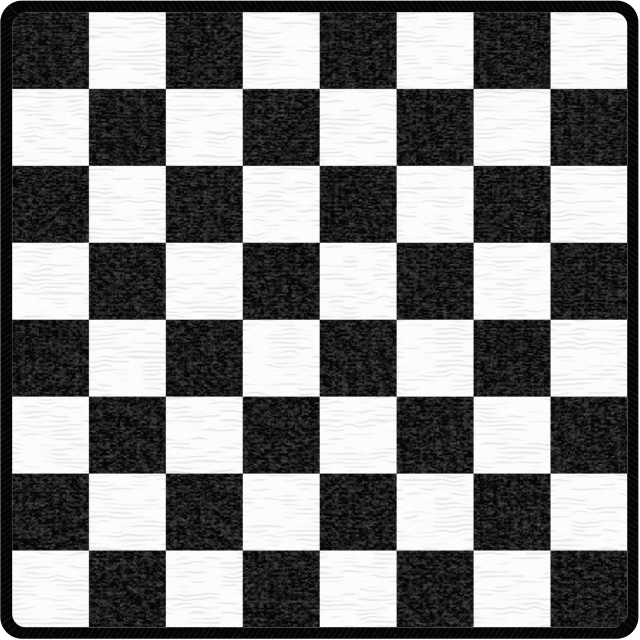
This pattern is drawn by a three.js fragment shader. Its source:

```glsl
// An eight by eight checkered cloth mat with a rounded, stitched black rim.
// Signed distances shape the mat and its checks; value noise gives the dark
// squares a woven grain and the light squares faint, broken thread lines.
varying vec2 vUv;

const float TAU = 6.2831853;
const float CELLS = 8.0;
const float SOFT = 0.001;
const vec2 MAT_CENTER = vec2(0.499, 0.5005);
const float MAT_HALF = 0.4985;
const float MAT_RADIUS = 0.034;
const vec2 BOARD_CENTER = vec2(0.4996, 0.5004);
const float BOARD_HALF = 0.4808;
const float BOARD_RADIUS = 0.022;
const vec3 PAPER = vec3(1.0);

float hash(vec2 p) {
  return fract(sin(dot(p, vec2(127.1, 311.7))) * 43758.5453);
}

float noise(vec2 p) {
  vec2 i = floor(p);
  vec2 f = fract(p);
  f = f * f * (3.0 - 2.0 * f);
  float low = mix(hash(i), hash(i + vec2(1.0, 0.0)), f.x);
  float high = mix(hash(i + vec2(0.0, 1.0)), hash(i + vec2(1.0)), f.x);
  return mix(low, high, f.y);
}

float roundedBox(vec2 p, float halfSize, float radius) {
  vec2 q = abs(p) - halfSize + radius;
  return length(max(q, 0.0)) + min(max(q.x, q.y), 0.0) - radius;
}

float coverage(float dist) {
  return 1.0 - smoothstep(-SOFT, SOFT, dist);
}

// 1 on light squares and 0 on dark ones; p counts squares from the lower left.
float checks(vec2 p, float soft) {
  vec2 edge = abs(mod(p + 0.5, 2.0) - 1.0) - 0.5;
  vec2 side = clamp(edge / soft, -1.0, 1.0);
  return 0.5 + 0.5 * side.x * side.y;
}

// Speckled dark weave with slightly uneven horizontal rows.
vec3 darkWeave(vec2 p) {
  float wave = noise(p * vec2(45.0, 30.0));
  float row = sin(TAU * (p.y * 150.0 + wave * 0.7));
  float grain = mix(noise(p * vec2(190.0, 300.0)),
                    noise(p * vec2(370.0, 430.0) + 17.0), 0.5);
  float shade = 0.104 + 0.4 * (grain - 0.5) + 0.022 * row;
  return vec3(clamp(shade, 0.025, 0.29));
}

// Pale cloth with thin grey thread lines that fade in and out.
vec3 lightWeave(vec2 p) {
  float wave = noise(p * vec2(55.0, 60.0) + 5.0);
  float line = 0.5 + 0.5 * sin(TAU * (p.y * 140.0 + wave * 0.8));
  float broken = smoothstep(0.3, 0.8, noise(p * vec2(42.0, 140.0) + 31.0));
  float fleck = noise(p * vec2(230.0, 340.0));
  float shade = 0.994 - 0.085 * line * line * broken - 0.012 * fleck;
  return vec3(shade);
}

// Slanted overlock stitches that run along whichever edge is nearest.
vec3 rimStitches(vec2 p, float depth) {
  bool upright = abs(p.x) > abs(p.y);
  float along = upright ? p.y : p.x;
  float thread = 0.5 + 0.5 * sin(TAU * (along * 115.0 + depth * 75.0));
  float wear = noise(p * 260.0);
  return vec3(0.012 + 0.085 * thread * thread * wear);
}

void main() {
  vec2 fromMat = vUv - MAT_CENTER;
  vec2 fromBoard = vUv - BOARD_CENTER;
  float matDist = roundedBox(fromMat, MAT_HALF, MAT_RADIUS);
  float boardDist = roundedBox(fromBoard, BOARD_HALF, BOARD_RADIUS);

  // Checkered field
  float cellsPerUnit = CELLS / (2.0 * BOARD_HALF);
  vec2 cell = (fromBoard + BOARD_HALF) * cellsPerUnit;
  float light = checks(cell, SOFT * cellsPerUnit);
  vec3 board = mix(darkWeave(vUv), lightWeave(vUv), light);

  // Rim around the field, then the paper outside the mat
  vec3 color = mix(rimStitches(fromMat, matDist), board, coverage(boardDist));
  color = mix(PAPER, color, coverage(matDist));
  gl_FragColor = vec4(color, 1.0);
}
```
